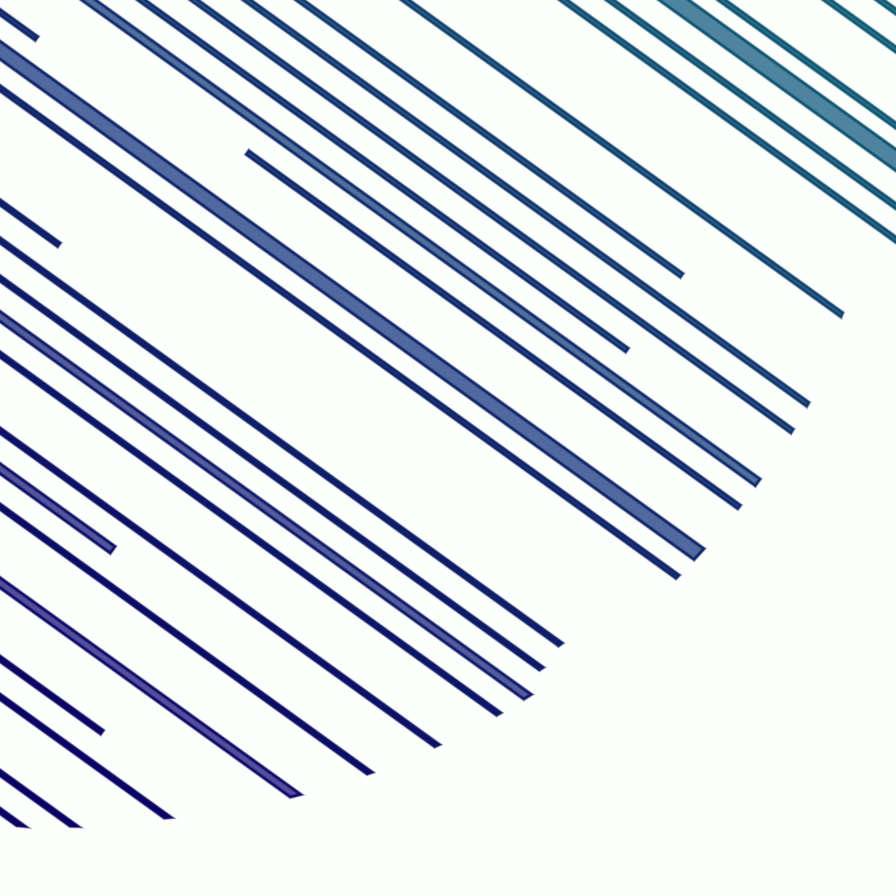
Give the GLSL for this background, as a WebGL 1 fragment shader.

```glsl
precision highp float;

uniform vec2 u_resolution;

bool isAny(float row, vec4 rows) {
  return any(lessThan(abs(rows - row), vec4(0.5)));
}

bool isRow(float row, float n) {
  return abs(row - n) < 0.5;
}

// Some rows of the even spacing stay empty
bool isGap(float row) {
  return isAny(row, vec4(2.0, 5.0, 7.0, 11.0))
      || isAny(row, vec4(17.0, 18.0, 28.0, 30.0))
      || isAny(row, vec4(31.0, 36.0, -1.0, 39.0));
}

float halfWidth(float row) {
  if (isRow(row, 34.0)) return 0.0113;
  if (isRow(row, 20.0)) return 0.0098;
  if (isAny(row, vec4(6.0, 9.0, 13.0, 23.0))) return 0.0062;
  return 0.0041;
}

// Horizontal place where a row stops before the rim
float shortEnd(float row) {
  if (isRow(row, 4.0)) return 0.115;
  if (isRow(row, 9.0)) return 0.127;
  if (isRow(row, 16.0)) return 0.067;
  if (isRow(row, 21.0)) return 0.042;
  if (isRow(row, 24.0)) return 0.701;
  if (isRow(row, 27.0)) return 0.762;
  return 2.0;
}

// Rim radius, with slight variation between rows
float rimRadius(float row) {
  if (row > 29.5) return 3.0;
  if (isRow(row, 29.0)) return 0.908;
  if (isRow(row, 14.0)) return 0.900;
  if (isRow(row, 15.0)) return 0.890;
  return 0.918 + 0.003 * max(3.0 - row, 0.0);
}

void main() {
  vec2 p = gl_FragCoord.xy / u_resolution;
  p.y = 1.0 - p.y;
  float soft = max(1.0 / min(u_resolution.x, u_resolution.y), 0.0015);

  // Nearest row of the slanted stripes
  float slope = 0.721;
  float spacing = 0.04245;
  float intercept = p.y - slope * p.x;
  float row = floor((0.905 - intercept) / spacing + 0.5);
  float center = 0.905 - spacing * row;
  if (isRow(row, 33.0)) center += 0.005;
  if (isRow(row, 34.0)) center -= 0.004;

  // Signed distance across the stripe and position along it
  vec2 normal = normalize(vec2(-slope, 1.0));
  float across = (intercept - center) * normal.y;
  float along = p.x - across * normal.x;

  // Stripe body cut by its caps and by the circular rim
  float body = abs(across) - halfWidth(row);
  float cap = (along - shortEnd(row)) / normal.y;
  if (isRow(row, 22.0)) cap = max(cap, (0.275 - along) / normal.y);
  float rim = length(p - vec2(0.104, 0.0)) - rimRadius(row);
  float shape = max(body, max(cap, rim));
  if (isGap(row)) shape = 1.0;

  // Indigo to teal outlines with paler cores
  float hue = clamp(row / 38.0, 0.0, 1.0);
  vec3 indigo = vec3(0.04, 0.01, 0.39);
  vec3 navy = vec3(0.06, 0.14, 0.41);
  vec3 teal = vec3(0.06, 0.35, 0.45);
  vec3 outline = mix(indigo, navy, smoothstep(0.0, 0.55, hue));
  outline = mix(outline, teal, smoothstep(0.5, 1.0, hue));
  vec3 core = mix(vec3(0.34, 0.26, 0.62), vec3(0.30, 0.55, 0.62), hue);

  float coverage = 1.0 - smoothstep(-soft, soft, shape);
  float inside = 1.0 - smoothstep(-soft, soft, shape + 0.0033);
  float thin = 1.0 - step(0.005, halfWidth(row));
  inside *= mix(1.0, 0.6 * smoothstep(0.35, 0.7, hue), thin);

  vec3 paper = vec3(0.99, 1.0, 0.99);
  gl_FragColor = vec4(mix(paper, mix(outline, core, inside), coverage), 1.0);
}
```
